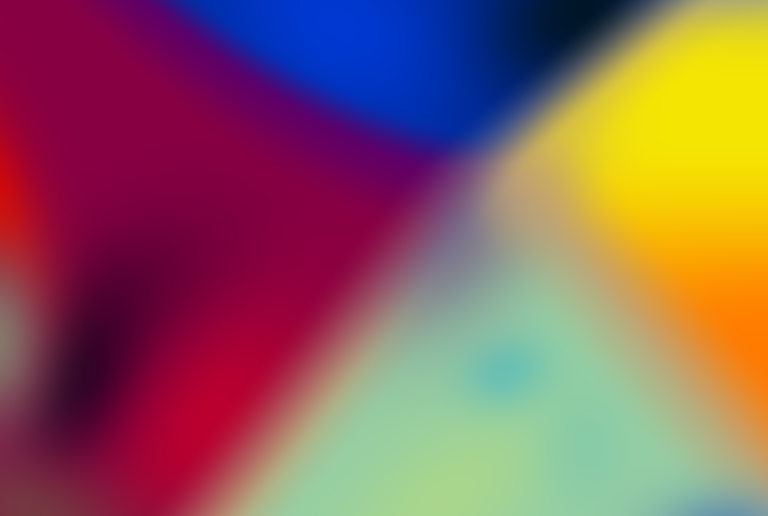
Write a WebGL 1 fragment shader that draws this background.

```glsl
precision highp float;

uniform vec2 u_resolution;

#define ASPECT 1.488
#define CRIMSON vec3(0.53, 0.0, 0.26)
#define SCARLET vec3(0.73, 0.0, 0.18)
#define PURPLE vec3(0.34, 0.0, 0.43)
#define BLUE vec3(0.0, 0.22, 0.82)
#define NAVY vec3(0.0, 0.15, 0.55)
#define INK vec3(0.0, 0.08, 0.13)
#define MINT vec3(0.59, 0.81, 0.64)
#define TEAL vec3(0.38, 0.75, 0.72)
#define MAUVE vec3(0.45, 0.43, 0.56)
#define YELLOW vec3(0.96, 0.9, 0.01)
#define ORANGE vec3(1.0, 0.48, 0.0)

const vec3 PLUM = vec3(0.13, 0.0, 0.13);
const vec3 RED = vec3(0.85, 0.02, 0.0);
const vec3 ASH = vec3(0.52, 0.47, 0.42);
const vec3 BROWN = vec3(0.45, 0.24, 0.25);
const vec3 SAND = vec3(0.76, 0.63, 0.45);
const vec3 LIME = vec3(0.69, 0.85, 0.52);
const vec3 STEEL = vec3(0.36, 0.53, 0.68);
const vec3 HAZE = vec3(0.6, 0.61, 0.56);

// Soft elliptical falloff, turned by tilt in radians
float glow(vec2 p, vec2 center, vec2 radius, float tilt) {
  float c = cos(tilt), s = sin(tilt);
  vec2 d = p - center;
  vec2 q = vec2(c * d.x + s * d.y, c * d.y - s * d.x) / radius;
  return exp(-dot(q, q));
}

// Crimson field with the lights and shadows of the left side
vec3 crimsonField(vec2 p) {
  vec3 col = CRIMSON;
  col = mix(col, PLUM, 0.35 * glow(p, vec2(0.27, 0.43), vec2(0.22, 0.14), 0.6));
  col = mix(col, SCARLET, glow(p, vec2(0.41, 0.19), vec2(0.26, 0.14), 0.9));
  col = mix(col, PLUM, 0.9 * glow(p, vec2(0.15, 0.27), vec2(0.18, 0.1), 1.2));
  col = mix(col, BROWN, 0.9 * glow(p, vec2(0.07, 0.0), vec2(0.2, 0.11), -0.3));
  col = mix(col, RED, glow(p, vec2(-0.02, 0.62), vec2(0.2, 0.085), 1.9));
  col = mix(col, ASH, glow(p, vec2(-0.01, 0.34), vec2(0.1, 0.17), 0.0));
  return col;
}

// Blue wedge, falling to ink toward the upper right
vec3 blueField(vec2 p) {
  vec3 col = mix(NAVY, BLUE, glow(p, vec2(0.66, 0.95), vec2(0.32, 0.2), -0.5));
  return mix(col, INK, 0.95 * glow(p, vec2(1.13, 0.98), vec2(0.2, 0.15), 0.6));
}

// Mint field with warm light; edge is the distance from its left border
vec3 brightField(vec2 p, float edge) {
  vec3 col = MINT;
  col = mix(col, LIME, 0.75 * glow(p, vec2(0.86, 0.03), vec2(0.24, 0.12), 0.7));
  col = mix(col, SAND, 0.85 * (1.0 - smoothstep(0.04, 0.18, edge)));
  col = mix(col, TEAL, 0.85 * glow(p, vec2(0.98, 0.28), vec2(0.09, 0.07), 0.3));
  col = mix(col, TEAL, 0.3 * glow(p, vec2(1.13, 0.14), vec2(0.09, 0.12), 0.0));
  col = mix(col, MAUVE, 0.95 * glow(p, vec2(0.89, 0.56), vec2(0.23, 0.14), 0.9));

  // Sand band leading into yellow and orange
  float side = dot(p, vec2(0.77, 0.64)) - 1.22;
  float inner = smoothstep(-0.02, 0.2, edge);
  col = mix(col, SAND, 0.9 * smoothstep(-0.18, 0.0, side) * smoothstep(-0.02, 0.12, edge));
  vec3 warm = mix(ORANGE, YELLOW, smoothstep(0.3, 0.74, p.y));
  warm = mix(warm, ORANGE, 0.6 * glow(p, vec2(1.47, 0.34), vec2(0.15, 0.13), 0.0));
  col = mix(col, warm, smoothstep(-0.06, 0.12, side) * inner);
  col = mix(col, SAND, 0.5 * glow(p, vec2(1.06, 0.64), vec2(0.16, 0.08), 0.9));

  // Cool corners
  col = mix(col, HAZE, 0.9 * glow(p, vec2(1.46, 1.04), vec2(0.22, 0.09), 0.0));
  return mix(col, STEEL, 0.9 * glow(p, vec2(1.41, -0.03), vec2(0.14, 0.08), 0.0));
}

void main() {
  vec2 p = gl_FragCoord.xy / u_resolution * vec2(ASPECT, 1.0);

  // Curved border under the blue wedge
  float run = 0.872 - p.x;
  float above = 0.88 * (p.y - 0.69 - 0.27 * run - 0.5 * run * run);

  // Diagonal border, leaning further over near the top
  float border = 0.36 + 0.77 * p.y + 0.4 * max(p.y - 0.68, 0.0);
  float edge = 0.79 * (p.x - border);

  vec3 col = crimsonField(p);
  float fringe = smoothstep(-0.17, 0.0, above);
  col = mix(col, PURPLE, 0.9 * fringe);
  col = mix(col, blueField(p), smoothstep(-0.035, 0.06, above));
  col = mix(col, brightField(p, edge), smoothstep(-0.07, 0.11, edge));

  gl_FragColor = vec4(col, 1.0);
}
```
